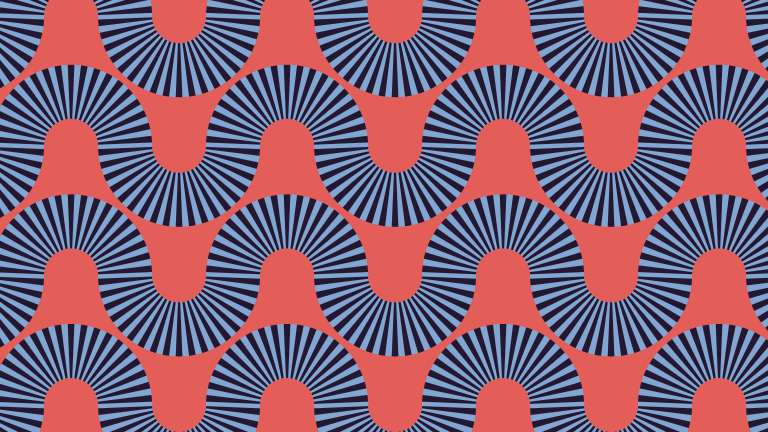
Reproduce this pattern procedurally as a Shadertoy shader.

```glsl
// Rows of serpentine ribbons on coral, each filled with radial two-tone wedges.
// Every strip between two row lines holds the arches of the lower row and the
// valleys of the upper row; both are half rings, so they join into waves.

const float PI = 3.14159265;

// Layout, in units of the canvas height
const vec2  PERIOD = vec2(0.5, 0.3);        // wave length, row spacing
const vec2  ARCH_CENTER = vec2(0.1645, 0.0625);
const float MID_RADIUS = 0.125;
const float HALF_WIDTH = 0.0625;
const float WEDGE_PAIRS = 19.0;             // light and dark pairs per half ring

const vec3 CORAL = vec3(0.89, 0.37, 0.35);
const vec3 PLUM  = vec3(0.14, 0.09, 0.19);
const vec3 BLUE  = vec3(0.50, 0.65, 0.82);

// Antialiased coverage of the region where the distance is negative
float coverage(float dist, float pixel) {
    return clamp(0.5 - dist / pixel, 0.0, 1.0);
}

// Offset from the nearest of the repeated centers along a row
float repeatOffset(float x, float period) {
    return x - period * floor(x / period + 0.5);
}

float ringDistance(vec2 p, float radius, float halfWidth) {
    return abs(length(p) - radius) - halfWidth;
}

// Signed distance to the light wedges, one of them centered on angle zero
float wedgeDistance(vec2 p, float pairs) {
    float phase = atan(p.y, p.x) * pairs / PI;
    float fromCenter = abs(fract(phase + 0.5) - 0.5);
    return (fromCenter - 0.25) * length(p) * PI / pairs;
}

// Lays one row of half rings over the background
vec3 paintRings(vec3 base, vec2 p, float pixel) {
    vec2 q = vec2(repeatOffset(p.x, PERIOD.x), p.y);
    float light = coverage(wedgeDistance(q, WEDGE_PAIRS), pixel);
    float ring = coverage(ringDistance(q, MID_RADIUS, HALF_WIDTH), pixel);
    return mix(base, mix(PLUM, BLUE, light), ring);
}

void mainImage(out vec4 fragColor, in vec2 fragCoord) {
    float pixel = 1.0 / iResolution.y;
    vec2 p = fragCoord * pixel - ARCH_CENTER;
    p.y = mod(p.y, PERIOD.y);

    vec3 color = paintRings(CORAL, p, pixel);                           // arches
    color = paintRings(color, p - vec2(0.5 * PERIOD.x, PERIOD.y), pixel); // valleys
    fragColor = vec4(color, 1.0);
}
```
